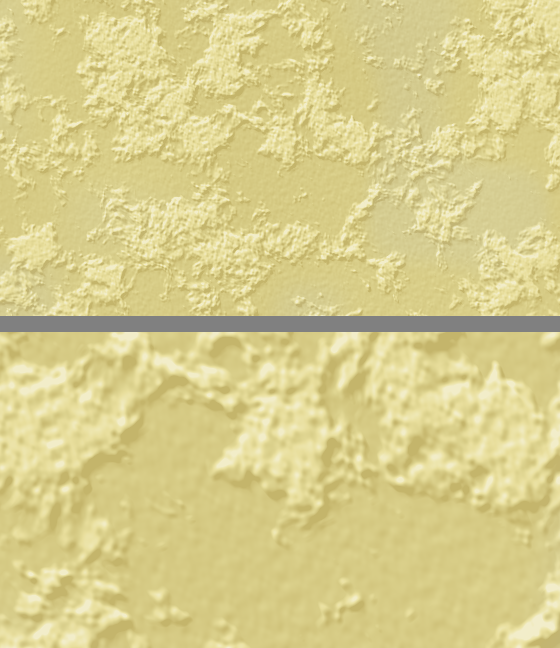
Top, the full canvas; bottom, a detail of the centre.
Reproduce this texture procedurally as a Shadertoy shader.

```glsl
#define PATCH_SCALE 9.0
#define PATCH_LOW 0.46
#define PATCH_HIGH 0.66
#define GRAIN_SCALE 98.0
#define GRAIN_STEP 0.0065
#define SHADOW_STEP 0.016
#define GROUND_TONE 0.32
#define PATCH_LIFT 0.30
#define RELIEF 1.45
#define SHADOW 0.22
#define LIGHT_DIR vec2(-0.55, 0.83)

// Plaster tones from shaded to lit
const vec3 TONES[6] = vec3[6](
    vec3(0.77, 0.71, 0.42), vec3(0.82, 0.77, 0.49), vec3(0.86, 0.82, 0.55),
    vec3(0.91, 0.87, 0.61), vec3(0.93, 0.90, 0.68), vec3(0.95, 0.93, 0.79));

float hash(vec2 p) {
    vec3 q = fract(p.xyx * 0.1031);
    q += dot(q, q.yzx + 33.33);
    return fract((q.x + q.y) * q.z);
}

float noise(vec2 p) {
    vec2 cell = floor(p), f = fract(p);
    f = f * f * (3.0 - 2.0 * f);
    return mix(mix(hash(cell), hash(cell + vec2(1, 0)), f.x),
               mix(hash(cell + vec2(0, 1)), hash(cell + vec2(1, 1)), f.x), f.y);
}

float fbm(vec2 p) {
    const mat2 turn = mat2(0.8, 0.6, -0.6, 0.8);
    float sum = 0.0, weight = 1.0, total = 0.0;
    for (int i = 0; i < 5; i++) {
        sum += weight * noise(p);
        total += weight;
        weight *= 0.74;
        p = turn * p * 1.93 + 17.3;
    }
    return sum / total;
}

// Ragged crumbs of plaster, 0 on bare wall and 1 on the thickest lumps
float plasterPatch(vec2 p) {
    vec2 warp = vec2(noise(p * 14.0), noise(p * 14.0 + 41.0)) - 0.5;
    float density = 0.13 * (noise(p * 2.4 + 8.0) - 0.5)
                  + 0.10 * (noise(p * 5.0 + 33.0) - 0.5);
    float field = fbm((p + 0.03 * warp) * PATCH_SCALE + 60.0) + density;
    return smoothstep(PATCH_LOW, PATCH_HIGH, field);
}

// Surface height: patches carry coarse grain, bare wall only a little
float surfaceHeight(vec2 p, float roughness) {
    float raised = plasterPatch(p);
    vec2 slanted = vec2(p.x + 0.35 * p.y, 0.8 * p.y - 0.25 * p.x);
    float grain = noise(slanted * GRAIN_SCALE + 120.0);
    grain += 0.45 * noise(slanted.yx * GRAIN_SCALE * 1.7 + 310.0);
    return 0.28 * raised + grain * roughness * mix(0.15, 0.65, sqrt(raised));
}

vec3 plasterColor(float tone) {
    vec3 color = TONES[0];
    for (int i = 1; i < 6; i++)
        color = mix(color, TONES[i], clamp(tone * 5.0 - float(i - 1), 0.0, 1.0));
    return color;
}

void mainImage(out vec4 fragColor, in vec2 fragCoord) {
    vec2 p = fragCoord / iResolution.y;
    float side = abs(2.0 * fragCoord.x / iResolution.x - 1.0);
    float roughness = mix(1.0, 0.6, smoothstep(0.55, 1.0, side));

    // Slope toward the light, and broad shade beside the patches
    float raised = plasterPatch(p);
    float slope = surfaceHeight(p, roughness)
                - surfaceHeight(p + LIGHT_DIR * GRAIN_STEP, roughness);
    float shade = raised - plasterPatch(p + LIGHT_DIR * SHADOW_STEP);

    float cloud = noise(p * 2.6 + 23.0) - 0.5;
    float tone = GROUND_TONE + PATCH_LIFT * raised + RELIEF * slope * 0.8
               + SHADOW * shade + 0.10 * cloud;
    vec3 color = plasterColor(clamp(tone, 0.0, 1.0));

    // Paler, greyer film over parts of the bare wall
    float film = smoothstep(0.5, 0.8, noise(p * 3.1 + 71.0)) * (1.0 - raised);
    color += film * vec3(-0.01, 0.0, 0.04);

    fragColor = vec4(color, 1.0);
}
```
